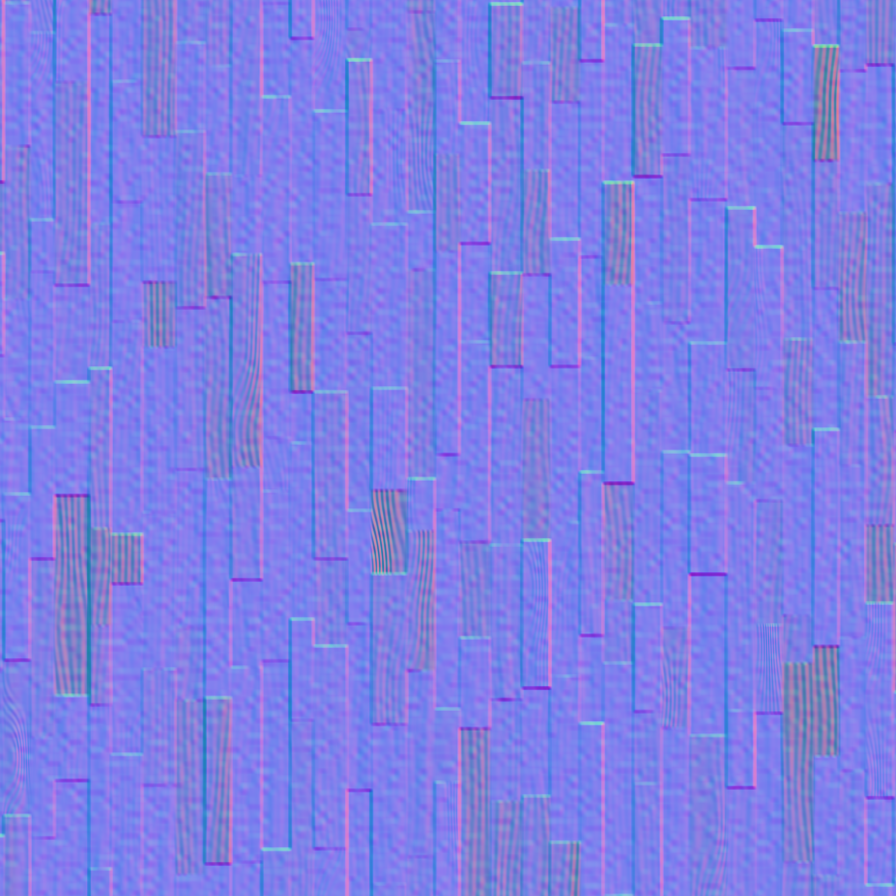
A Shadertoy shader for this texture map:

```glsl
// Tangent-space normal map of narrow upright wood planks with grain and stepped joints.

const float TAU = 6.2831853;

// Plank layout, in canvas units
const float COLUMNS = 31.0;
const float ROWS = 6.5;
const float WIDTH_JITTER = 0.3;
const float LENGTH_JITTER = 0.8;
const float JOINT_HALF_WIDTH = 0.0027;
const float STEP_HEIGHT = 0.0038;

// Surface relief
const float GRAIN_FREQ = 120.0;
const float GRAIN_SLOPE = 0.42;
const float FAINT_GRAIN = 0.1;
const float STREAK_HEIGHT = 0.0015;
const float BUMP_FREQ = 125.0;
const float BUMP_HEIGHT = 0.0011;
const float SAMPLE_STEP = 0.001;

// Colour encoding
const vec3 NEUTRAL = vec3(0.5);
const vec3 NORMAL_RANGE = vec3(0.5, 0.5, 0.435);
const float GRAIN_BLUE_LOSS = 0.25;

float hash(vec2 p) {
    return fract(sin(dot(p, vec2(127.1, 311.7))) * 43758.5453);
}

float noise(vec2 p) {
    vec2 cell = floor(p);
    vec2 f = fract(p);
    f = f * f * (3.0 - 2.0 * f);
    float low = mix(hash(cell), hash(cell + vec2(1.0, 0.0)), f.x);
    float high = mix(hash(cell + vec2(0.0, 1.0)), hash(cell + vec2(1.0, 1.0)), f.x);
    return mix(low, high, f.y);
}

// One plank: x = height, y = local grain strength
vec2 plank(vec2 p, vec2 id) {
    float seed = hash(id + 3.7);
    float curl = hash(id + 9.2);
    vec2 offset = vec2(seed, curl) * 50.0;
    p.x += (hash(id + 5.1) - 0.5) * 0.08 * p.y;

    // Strong grain covers a few planks and fades in long patches
    float patchy = smoothstep(0.15, 0.6, noise(p * vec2(45.0, 4.0) + offset));
    float strength = pow(hash(id + 1.3), 5.0) * mix(0.35, 1.0, patchy);

    // Mostly straight rings, a few strongly curled
    float warp = mix(1.2, 7.0, smoothstep(0.65, 1.0, curl));
    float rings = p.x * GRAIN_FREQ + warp * noise(p * vec2(32.0, 11.0) + offset);
    float slope = GRAIN_SLOPE * (strength + FAINT_GRAIN);
    float grain = slope * sin(TAU * rings) / (TAU * GRAIN_FREQ);

    float streaks = STREAK_HEIGHT * noise(p * vec2(85.0, 5.0) + offset.yx);
    return vec2(STEP_HEIGHT * seed + grain + streaks, strength);
}

// Planks stacked in one column, blended across the nearest end joint
vec2 plankColumn(vec2 p, float column) {
    float t = p.y * ROWS + 7.0 * hash(vec2(column, 2.4));
    float joint = floor(t + 0.5);
    float shift = (hash(vec2(column, joint) + 6.6) - 0.5) * LENGTH_JITTER;
    float d = (t - joint - shift) / ROWS;
    float blend = smoothstep(-JOINT_HALF_WIDTH, JOINT_HALF_WIDTH, d);
    return mix(plank(p, vec2(column, joint - 1.0)), plank(p, vec2(column, joint)), blend);
}

// Whole surface, blended across the nearest side joint
vec2 surface(vec2 p) {
    float t = p.x * COLUMNS;
    float joint = floor(t + 0.5);
    float shift = (hash(vec2(joint, 8.3)) - 0.5) * WIDTH_JITTER;
    float d = (t - joint - shift) / COLUMNS;
    float blend = smoothstep(-JOINT_HALF_WIDTH, JOINT_HALF_WIDTH, d);
    vec2 relief = mix(plankColumn(p, joint - 1.0), plankColumn(p, joint), blend);
    relief.x += BUMP_HEIGHT * noise(p * BUMP_FREQ);
    return relief;
}

void mainImage(out vec4 fragColor, in vec2 fragCoord) {
    vec2 p = fragCoord / iResolution.y;

    // Normal from height differences
    vec2 here = surface(p);
    float right = surface(p + vec2(SAMPLE_STEP, 0.0)).x;
    float above = surface(p + vec2(0.0, SAMPLE_STEP)).x;
    vec2 slope = (vec2(right, above) - here.x) / SAMPLE_STEP;
    vec3 normal = normalize(vec3(-slope, 1.0));

    // Dense grain averages to a duller blue
    vec3 color = NEUTRAL + NORMAL_RANGE * normal;
    color.b -= GRAIN_BLUE_LOSS * here.y;
    fragColor = vec4(color, 1.0);
}
```
